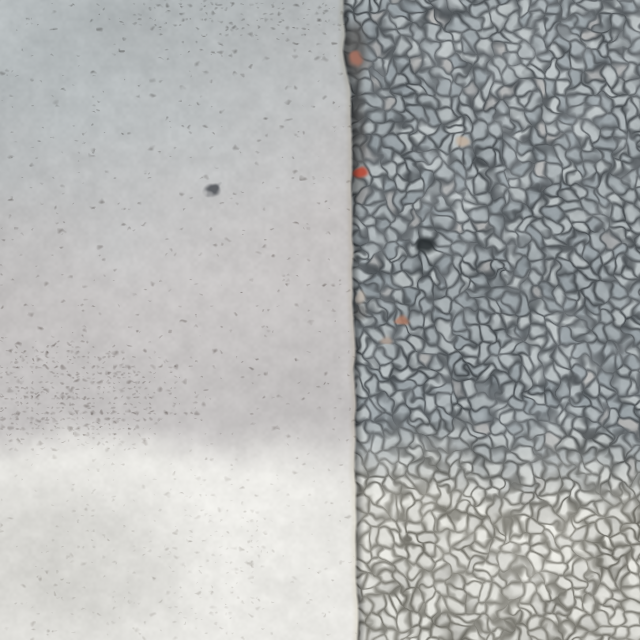
Write a Shadertoy shader that draws this texture.

```glsl
// A smooth concrete slab beside a bed of loose gravel, with sunlight across the
// lower third. Stones are Voronoi cells with a random stretch direction; the
// slab is layered value noise with jittered pits scattered over a grid.

float hash(vec2 p) {
    return fract(sin(dot(p, vec2(127.1, 311.7))) * 43758.545);
}

vec2 hash2(vec2 p) {
    return vec2(hash(p), hash(p + 57.3));
}

float noise(vec2 p) {
    vec2 i = floor(p), f = fract(p);
    f = f * f * (3.0 - 2.0 * f);
    return mix(mix(hash(i), hash(i + vec2(1, 0)), f.x),
               mix(hash(i + vec2(0, 1)), hash(i + vec2(1, 1)), f.x), f.y);
}

float fbm(vec2 p) {
    float sum = 0.0, amp = 0.5;
    for (int i = 0; i < 5; i++) {
        sum += amp * noise(p);
        p = mat2(1.6, 1.2, -1.2, 1.6) * p + 7.1;
        amp *= 0.5;
    }
    return sum;
}

// Soft elliptical mask
float blob(vec2 p, vec2 center, vec2 radius) {
    return 1.0 - smoothstep(0.4, 1.2, length((p - center) / radius));
}

// Nearest distance, gap to the next stone, and two random values of the stone
vec4 stones(vec2 p) {
    vec2 cell = floor(p), id = cell;
    float near = 9.0, next = 9.0;
    for (int y = -2; y <= 2; y++)
    for (int x = -2; x <= 2; x++) {
        vec2 c = cell + vec2(x, y);
        vec2 r = c + 0.1 + 0.8 * hash2(c) - p;
        float a = 2.2 + 2.6 * (hash(c + 19.7) - 0.5);
        float s = sin(a), k = cos(a);
        float d = length(vec2(k * r.x + s * r.y, k * r.y - s * r.x) * vec2(0.72, 1.35));
        if (d < near) { next = near; near = d; id = c; }
        else next = min(next, d);
    }
    return vec4(near, next - near, hash2(id + 3.3));
}

// Soft dark pits; density is the chance that a grid cell holds one
float pits(vec2 p, float density) {
    p += 0.5 * vec2(noise(p * 1.7), noise(p * 1.7 + 30.0));
    vec2 cell = floor(p);
    vec2 r = fract(p) - 0.35 - 0.3 * hash2(cell);
    float size = 0.16 + 0.16 * hash(cell + 8.1);
    float present = step(hash(cell + 31.0), density) * (0.4 + 0.6 * hash(cell + 63.0));
    return present * (1.0 - smoothstep(0.0, size * 1.5, length(r * vec2(0.8, 1.1))));
}

vec3 concrete(vec2 p, float sun) {
    float cloud = fbm(p * 5.0), grain = fbm(p * 48.0);
    // Cool grey at the top left, faintly warm toward the middle
    vec3 shade = mix(vec3(0.775, 0.765, 0.763), vec3(0.7, 0.723, 0.73),
                     smoothstep(0.55, 1.05, p.y - 0.35 * p.x + 0.25 * cloud));
    shade -= 0.03 * blob(p, vec2(0.42, 0.38), vec2(0.16, 0.1));
    vec3 bright = vec3(0.92, 0.917, 0.9);
    bright -= 0.07 * blob(p, vec2(0.1, 0.13), vec2(0.22, 0.14));
    vec3 col = mix(shade, bright, sun);
    col += 0.09 * (cloud - 0.48) + 0.06 * (grain - 0.48);
    col += 0.02 * (noise(p * 170.0) - 0.5);

    float density = 0.06 + 0.5 * blob(p, vec2(0.1, 0.38), vec2(0.21, 0.1))
                  + 0.3 * blob(p, vec2(0.4, 0.99), vec2(0.25, 0.06))
                  + 0.15 * blob(p, vec2(0.33, 0.14), vec2(0.1, 0.14));
    float pit = pits(p * 85.0, density) + 0.7 * pits(p * 125.0 + 40.0, density);
    col -= pit * mix(0.2, 0.13, sun) * vec3(0.95, 1.0, 1.03);
    float clod = blob(p + 0.006 * (noise(p * 130.0) - 0.5), vec2(0.333, 0.704), vec2(0.013, 0.011));
    return mix(col, vec3(0.3, 0.31, 0.33), 0.85 * clod);
}

vec3 gravel(vec2 p, float sun, float edgeDist) {
    vec2 warp = vec2(noise(p * 70.0), noise(p * 70.0 + 90.0)) - 0.5;
    vec4 s = stones(p * 47.0 + 0.6 * warp);
    // Domed stones: wide soft flanks, falling off away from the middle
    float body = smoothstep(-0.08, 0.52, s.y) * (1.0 - 0.35 * smoothstep(0.25, 0.85, s.x));
    vec3 shade = mix(vec3(0.595, 0.63, 0.65), vec3(0.74, 0.765, 0.77), s.z);
    shade = mix(shade, vec3(0.69, 0.66, 0.645), 0.4 * step(0.94, s.w));
    vec3 bright = mix(vec3(0.8, 0.8, 0.78), vec3(0.91, 0.91, 0.885), s.z);
    vec3 gap = mix(vec3(0.34, 0.36, 0.375), vec3(0.5, 0.495, 0.465), sun);
    // Some gaps are filled by lower stones, others are deep
    gap += 0.16 * (noise(p * 36.0 + 11.0) - 0.45);
    vec3 col = mix(gap, mix(shade, bright, sun), body);
    col += 0.09 * (fbm(p * 60.0) - 0.48) + 0.08 * (fbm(p * 7.0) - 0.48);

    // Grime in the joint, heaviest near the top, then a dark hollow
    float grime = blob(p, vec2(0.555, 0.92), vec2(0.022, 0.055))
                + 0.7 * blob(p, vec2(0.56, 0.78), vec2(0.014, 0.11))
                + 0.8 * blob(p, vec2(0.563, 0.512), vec2(0.013, 0.015));
    col = mix(col, vec3(0.32, 0.315, 0.31), 0.7 * min(grime, 1.0));
    col = mix(col, vec3(0.16, 0.18, 0.19), 0.9 * blob(p + 0.012 * warp, vec2(0.665, 0.614), vec2(0.019, 0.014)));

    // Odd coloured fragments
    vec2 q = p + 0.008 * warp;
    col = mix(col, vec3(0.72, 0.29, 0.22), 0.9 * blob(q, vec2(0.564, 0.73), vec2(0.013, 0.009)));
    col = mix(col, vec3(0.64, 0.44, 0.38), 0.9 * blob(q, vec2(0.556, 0.909), vec2(0.012, 0.013)));
    col = mix(col, vec3(0.7, 0.49, 0.4), 0.8 * blob(q, vec2(0.629, 0.499), vec2(0.015, 0.008)));
    col = mix(col, vec3(0.76, 0.69, 0.62), 0.85 * blob(q, vec2(0.725, 0.776), vec2(0.014, 0.01)));
    col = mix(col, vec3(0.73, 0.66, 0.61), 0.75 * blob(q, vec2(0.603, 0.469), vec2(0.012, 0.009)));
    col = mix(col, vec3(0.73, 0.69, 0.65), 0.75 * blob(q, vec2(0.564, 0.538), vec2(0.012, 0.012)));
    // Contact shadow beside the slab
    return col * mix(0.62, 1.0, smoothstep(0.0, 0.014, edgeDist));
}

void mainImage(out vec4 fragColor, in vec2 fragCoord) {
    vec2 p = fragCoord / iResolution.xy;
    float edge = 0.559 - 0.012 * p.y - 0.01 * smoothstep(0.84, 0.91, p.y)
               + 0.004 * (noise(vec2(p.y * 38.0, 4.0)) - 0.5);
    float d = p.x - edge;
    float border = 0.315 - 0.05 * p.x + 0.07 * (fbm(p * 9.0) - 0.48);
    float soft = mix(0.035, 0.085, smoothstep(0.25, 0.6, p.x));
    float sun = 1.0 - smoothstep(border - soft, border + soft, p.y);
    vec3 slab = concrete(p, sun) - vec3(0.04, 0.05, 0.075) * smoothstep(-0.012, 0.0, d);
    fragColor = vec4(mix(slab, gravel(p, sun, d), smoothstep(-0.003, 0.003, d)), 1.0);
}
```
